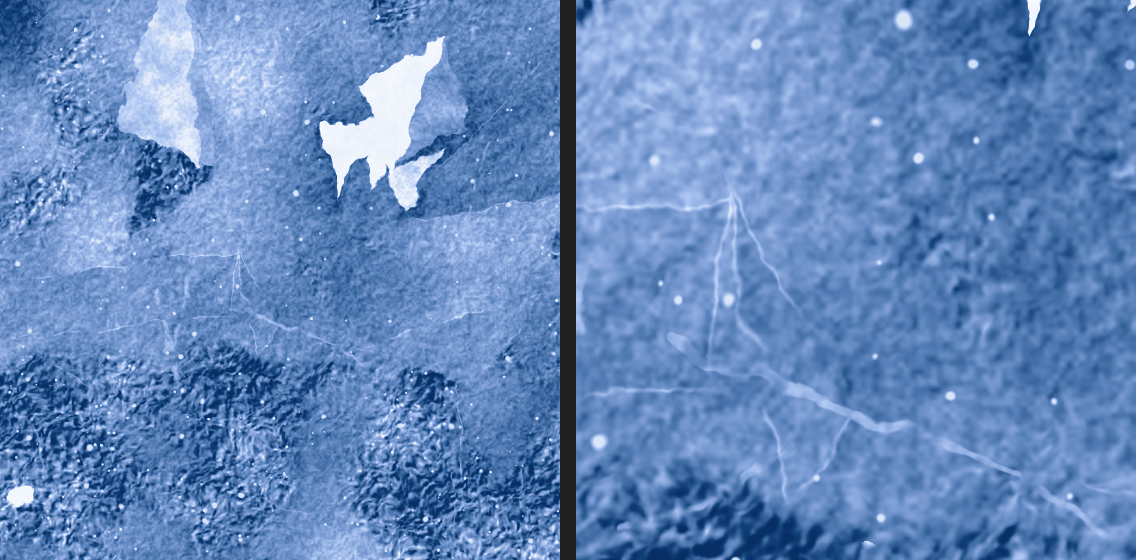
Left: the whole. Right: its middle third, enlarged.
This texture is drawn by a WebGL 2 fragment shader. Its source:

```glsl
#version 300 es
precision highp float;
uniform vec2 u_resolution;
out vec4 fragColor;

float hash(vec2 p) {
  vec3 q = fract(p.xyx * vec3(0.1031, 0.1030, 0.0973));
  q += dot(q, q.yzx + 33.33);
  return fract((q.x + q.y) * q.z);
}

float noise(vec2 p) {
  vec2 i = floor(p), f = fract(p);
  f = f * f * (3.0 - 2.0 * f);
  return mix(mix(hash(i), hash(i + vec2(1, 0)), f.x),
             mix(hash(i + vec2(0, 1)), hash(i + vec2(1, 1)), f.x), f.y);
}

float fbm(vec2 p) {
  float sum = 0.0, amp = 0.5;
  for (int i = 0; i < 5; i++) {
    sum += amp * noise(p);
    p = mat2(1.6, 1.2, -1.2, 1.6) * p + 17.3;
    amp *= 0.5;
  }
  return sum;
}

// Signed distance to the line a-b, negative on its left
float edge(vec2 p, vec2 a, vec2 b) {
  vec2 d = normalize(b - a);
  return (p.x - a.x) * d.y - (p.y - a.y) * d.x;
}

// Counter-clockwise triangle
float tri(vec2 p, vec2 a, vec2 b, vec2 c) {
  return max(edge(p, a, b), max(edge(p, b, c), edge(p, c, a)));
}

float fill(float d, float soft) { return 1.0 - smoothstep(-soft, soft, d); }

float blob(vec2 p, vec2 c, vec2 r) { p = (p - c) / r; return exp(-dot(p, p)); }

// Thin tapering line, broken up by noise
float crack(vec2 p, vec2 a, vec2 b, float width) {
  vec2 d = b - a;
  float h = clamp(dot(p - a, d) / dot(d, d), 0.0, 1.0);
  float w = width * (1.0 - 0.6 * h);
  float line = fill(length(p - a - d * h) - w, 0.8 / u_resolution.y + 0.0006);
  return line * smoothstep(0.25, 0.6, noise(p * 60.0));
}

vec3 ramp(float t) {
  vec3 c = mix(vec3(0.03, 0.18, 0.40), vec3(0.07, 0.25, 0.47), clamp(t + 1.0, 0.0, 1.0));
  c = mix(c, vec3(0.25, 0.42, 0.64), clamp(t, 0.0, 1.0));
  c = mix(c, vec3(0.39, 0.54, 0.76), clamp(t - 1.0, 0.0, 1.0));
  c = mix(c, vec3(0.53, 0.65, 0.86), clamp(t - 2.0, 0.0, 1.0));
  c = mix(c, vec3(0.68, 0.78, 0.95), clamp(t - 3.0, 0.0, 1.0));
  c = mix(c, vec3(0.90, 0.93, 0.98), clamp(t - 4.0, 0.0, 1.0));
  return mix(c, vec3(0.98, 0.99, 1.0), clamp(t - 5.0, 0.0, 1.0));
}

void main() {
  vec2 p = gl_FragCoord.xy / u_resolution;
  float aa = 1.0 / u_resolution.y;
  vec2 wobble = vec2(fbm(p * 22.0), fbm(p * 22.0 + 50.0)) - 0.48;
  vec2 q = p + 0.03 * wobble;

  // Grain: pits lit from the upper left, plus fine dust
  vec2 g = p * 105.0 + 3.0 * wobble;
  float pits = noise(g) + 0.7 * noise(g * 1.9 + 9.0);
  float lit = pits - noise(g + vec2(-0.5, 0.5)) - 0.7 * noise(g * 1.9 + 9.0 + vec2(-0.6, 0.6));
  float grain = 2.0 * (pits - 0.85) + 2.2 * lit;
  float dust = noise(p * 260.0) - 0.5 + 0.7 * (noise(p * 150.0 + 31.0) - 0.5);

  // Where the surface is bare and rough
  float rough = 0.75 * smoothstep(0.46, 0.26, p.y) + 0.75 * blob(p, vec2(0.06, 0.68), vec2(0.17, 0.13))
    + 0.6 * blob(p, vec2(0.58, 0.52), vec2(0.13, 0.1)) + 0.6 * blob(p, vec2(0.36, 0.7), vec2(0.1, 0.04))
    - 0.6 * blob(p, vec2(0.9, 0.22), vec2(0.07, 0.12)) - 0.3 * blob(p, vec2(0.0, 0.36), vec2(0.1, 0.08));
  rough = smoothstep(0.25, 0.75, rough + 2.4 * (fbm(p * 7.0) - 0.48));

  // Smooth coat
  float coat = 2.35 + 4.5 * (fbm(p * 5.0 + 4.0) - 0.48) + 1.3 * blob(p, vec2(0.48, 0.92), vec2(0.3, 0.13))
    - 1.6 * blob(p, vec2(0.0, 0.96), vec2(0.1, 0.13)) + 0.5 * blob(p, vec2(0.85, 0.55), vec2(0.15, 0.06));
  float bare = 1.55 + 5.0 * (fbm(p * 9.0 + 20.0) - 0.48);
  float tone = mix(coat + 0.28 * grain, bare + 1.05 * grain, rough) + 0.9 * dust;

  // Folded sheets with pale rims and creases
  float wedge = tri(q, vec2(0.69, 0.6), vec2(1.1, 0.67), vec2(1.1, 1.03));
  float band = max(abs(q.y - 0.47 - 0.12 * (q.x - 0.2)) - 0.055, q.x - 0.42);
  float flap = tri(q, vec2(0.64, 0.38), vec2(0.84, 0.31), vec2(0.97, 0.47));
  float post = tri(q, vec2(0.42, 0.56), vec2(0.46, 0.36), vec2(0.5, 0.42));
  float sheets = min(min(wedge, band), min(flap, post));
  float fibre = noise(vec2(p.x + p.y, (p.y - 0.8 * p.x) * 9.0) * 8.0) - 0.5;
  float sheetTone = mix(2.25, 1.6, fill(wedge, 0.01)) + fibre + 0.9 * dust + 0.25 * grain
    + 2.5 * (fbm(p * 8.0) - 0.48);
  tone -= 0.7 * smoothstep(0.03, 0.0, sheets) * rough;
  tone = mix(tone, sheetTone, 0.85 * fill(sheets, 0.004));
  tone += 1.3 * fill(abs(sheets) - 0.0012, 0.0015) * smoothstep(0.4, 0.6, noise(p * 25.0));

  // Main cracks and ribs
  float lines = crack(q, vec2(0.35, 0.54), vec2(0.3, 0.38), 0.004);
  lines = max(lines, crack(q, vec2(0.31, 0.32), vec2(0.28, 0.48), 0.006));
  lines = max(lines, crack(q, vec2(0.39, 0.47), vec2(0.66, 0.35), 0.004));
  lines = max(lines, crack(q, vec2(0.46, 0.4), vec2(0.35, 0.35), 0.003));
  lines = max(lines, crack(q, vec2(0.82, 0.08), vec2(0.82, 0.3), 0.002));
  lines = max(lines, crack(q, vec2(0.83, 0.61), vec2(0.88, 0.78), 0.002));

  // Scattered hair cracks
  for (float i = 0.0; i < 22.0; i++) {
    vec2 start = vec2(hash(vec2(i, 3.1)), hash(vec2(i, 7.7)));
    float angle = 6.283 * hash(vec2(i, 12.4));
    vec2 run = vec2(cos(angle), sin(angle)) * mix(0.04, 0.14, hash(vec2(i, 19.2)));
    lines = max(lines, 0.75 * crack(q, start, start + run, 0.0018));
  }
  tone = mix(tone, 3.9 + dust, 0.8 * lines);

  // Pale specks, denser on the rough ground
  for (float k = 0.0; k < 2.0; k++) {
    vec2 s = p * (48.0 + 37.0 * k) + 0.5 * wobble, cell = floor(s);
    float r = mix(0.1, 0.26, hash(cell + 41.0));
    vec2 c = 0.3 + 0.4 * vec2(hash(cell + 5.0), hash(cell + 23.0));
    float chosen = step(hash(cell + 77.0), 0.015 + 0.05 * rough);
    tone = mix(tone, 4.8, chosen * fill(length(fract(s) - c) - r, 0.1));
  }

  // Peeling flakes: shadow, turned face, bright face
  vec2 f = p + 0.05 * wobble;
  vec2 fold = vec2(0.795, 0.94);
  float cone = tri(f, vec2(0.325, 1.18), vec2(0.215, 0.765), vec2(0.36, 0.705));
  float coneSide = tri(f, vec2(0.325, 1.2), vec2(0.305, 0.72), vec2(0.39, 0.71));
  float torn = min(tri(f, fold, vec2(0.635, 0.85), vec2(0.7, 0.69)),
    min(tri(f, vec2(0.585, 0.77), vec2(0.595, 0.655), vec2(0.7, 0.77)),
        tri(f, vec2(0.65, 0.775), vec2(0.665, 0.66), vec2(0.74, 0.83))));
  float tip = tri(f, vec2(0.69, 0.7), vec2(0.715, 0.625), vec2(0.79, 0.73));
  float turned = tri(f, fold, vec2(0.69, 0.7), vec2(0.835, 0.775));
  float flakes = min(min(cone, coneSide), min(min(torn, tip), turned));
  tone -= 0.9 * smoothstep(0.035, 0.0, flakes) * smoothstep(0.9, 0.7, p.y);
  float mottle = 3.0 * (fbm(p * 30.0) - 0.48) + 0.8 * dust;
  tone = mix(tone, 3.3 + mottle, fill(coneSide, aa));
  tone = mix(tone, 4.4 + 0.8 * mottle + 4.0 * (p.x - 0.3), fill(cone, aa));
  tone = mix(tone, 4.7 + mottle, fill(tip, aa));
  tone = mix(tone, 2.9 + 1.3 * mottle, fill(turned, aa));
  tone = mix(tone, 5.5 + 0.3 * mottle, fill(torn, aa));
  tone = mix(tone, 5.6, fill(length(f - vec2(0.042, 0.115)) - 0.022, 0.002));

  fragColor = vec4(ramp(tone), 1.0);
}
```
